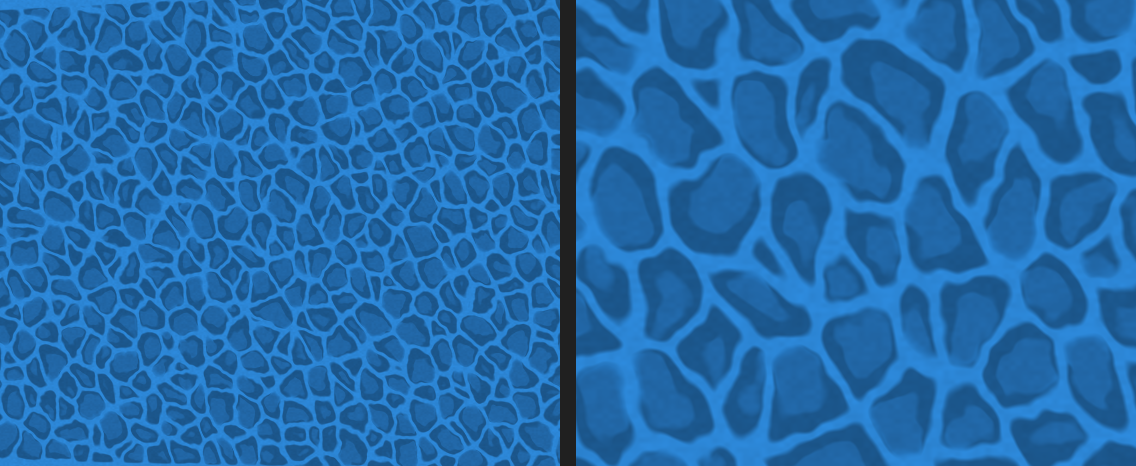
Left, the full canvas; right, a detail of the centre.
Give the GLSL for this pattern, as a Shadertoy shader.

```glsl
// Blue leopard print: rounded rosettes with off-centre pale hearts on a woven ground.

const vec3 GROUND = vec3(0.172, 0.525, 0.838);
const vec3 RING   = vec3(0.106, 0.338, 0.548);
const vec3 HEART  = vec3(0.130, 0.402, 0.652);
const vec3 STAIN  = vec3(0.140, 0.450, 0.730);  // heart where it reaches the rim

const float CELLS      = 19.0;   // spots per canvas height
const float STRETCH    = 1.12;   // elongation of the spots
const vec2  GRAIN_DIR  = vec2(0.45, -0.893);
const float JITTER     = 0.9;
const float SIZE_RANGE = 0.34;   // spread of the spot sizes
const float ROUNDNESS  = 15.0;   // lower is rounder
const float HALF_GAP   = 0.075;  // half the channel between spots
const float RING_WIDTH = 0.235;
const float OPENING    = 0.32;   // how far hearts lean to one side
const float SOFTNESS   = 0.042;
const float WEAVE      = 0.055;

vec2 hash2(vec2 p) {
    vec3 q = fract(p.xyx * vec3(0.1031, 0.1030, 0.0973));
    q += dot(q, q.yzx + 33.33);
    return fract((q.xx + q.yz) * q.zy);
}

float noise(vec2 p) {
    vec2 i = floor(p), f = fract(p);
    f = f * f * (3.0 - 2.0 * f);
    float low  = mix(hash2(i).x, hash2(i + vec2(1, 0)).x, f.x);
    float high = mix(hash2(i + vec2(0, 1)).x, hash2(i + vec2(1, 1)).x, f.x);
    return mix(low, high, f.y);
}

vec2 noise2(vec2 p) {
    return vec2(noise(p), noise(p + 57.3)) - 0.5;
}

// Position (xy) and weight (z) of the spot seeded in a grid cell
vec3 seed(vec2 cell) {
    vec2 offset = 0.5 + JITTER * (hash2(cell + 11.0) - 0.5);
    return vec3(cell + offset, SIZE_RANGE * hash2(cell + 71.0).x);
}

float power(vec2 p, vec3 s) {
    vec2 v = p - s.xy;
    return dot(v, v) - s.z;
}

void mainImage(out vec4 fragColor, in vec2 fragCoord) {
    vec2 uv = fragCoord / iResolution.y;

    // Turn and stretch the grid, then make the outlines wobble
    vec2 p = CELLS * vec2(dot(uv, GRAIN_DIR) / STRETCH,
                          dot(uv, vec2(-GRAIN_DIR.y, GRAIN_DIR.x)) * STRETCH) + 80.0;
    p += 0.26 * noise2(p * 1.6) + 0.10 * noise2(p * 4.5);

    // Owner of this point in the weighted Voronoi diagram
    vec2 base = floor(p), ownerCell = base;
    vec3 owner = vec3(0.0);
    float best = 1e5;
    for (int y = -2; y <= 2; y++)
    for (int x = -2; x <= 2; x++) {
        vec2 cell = base + vec2(x, y);
        vec3 s = seed(cell);
        float w = power(p, s);
        if (w < best) { best = w; owner = s; ownerCell = cell; }
    }

    // Smooth minimum of the distances to all borders of the owner
    float sum = 0.0;
    for (int y = -2; y <= 2; y++)
    for (int x = -2; x <= 2; x++) {
        vec2 cell = base + vec2(x, y);
        if (cell == ownerCell) continue;
        vec3 s = seed(cell);
        float border = (power(p, s) - best) / (2.0 * length(s.xy - owner.xy));
        sum += exp(-ROUNDNESS * border);
    }

    // Slanted bare margins, widest at the left
    float top = CELLS * (0.978 + 0.055 * uv.x - uv.y) + HALF_GAP;
    float bottom = CELLS * (uv.y - 0.013 + 0.022 * uv.x) + HALF_GAP;
    sum += exp(-ROUNDNESS * max(top, -3.0)) + exp(-ROUNDNESS * max(bottom, -3.0));
    float depth = -log(max(sum, 1e-6)) / ROUNDNESS;

    // Spot and its heart, leaning in a random direction per spot
    float edge = max(SOFTNESS, CELLS / iResolution.y);
    float spot = smoothstep(-edge, edge, depth - HALF_GAP);
    float angle = 6.2832 * hash2(ownerCell + 37.0).y;
    float lean = OPENING * dot(p - owner.xy, vec2(cos(angle), sin(angle)));
    float mottle = 0.16 * (noise(p * 2.6 + 19.0) - 0.5) + 0.07 * (noise(p * 6.0) - 0.5);
    float heart = smoothstep(-edge, edge, depth + lean + mottle - RING_WIDTH);
    vec3 heartColor = mix(STAIN, HEART, smoothstep(HALF_GAP, 0.19, depth));

    vec3 color = mix(GROUND, mix(RING, heartColor, heart), spot);

    // Fine cloth grain
    float weave = noise(uv * vec2(230.0, 290.0)) + 0.6 * noise(uv * 130.0 + 7.0) - 0.8;
    color *= 1.0 + WEAVE * weave;

    fragColor = vec4(color, 1.0);
}
```
